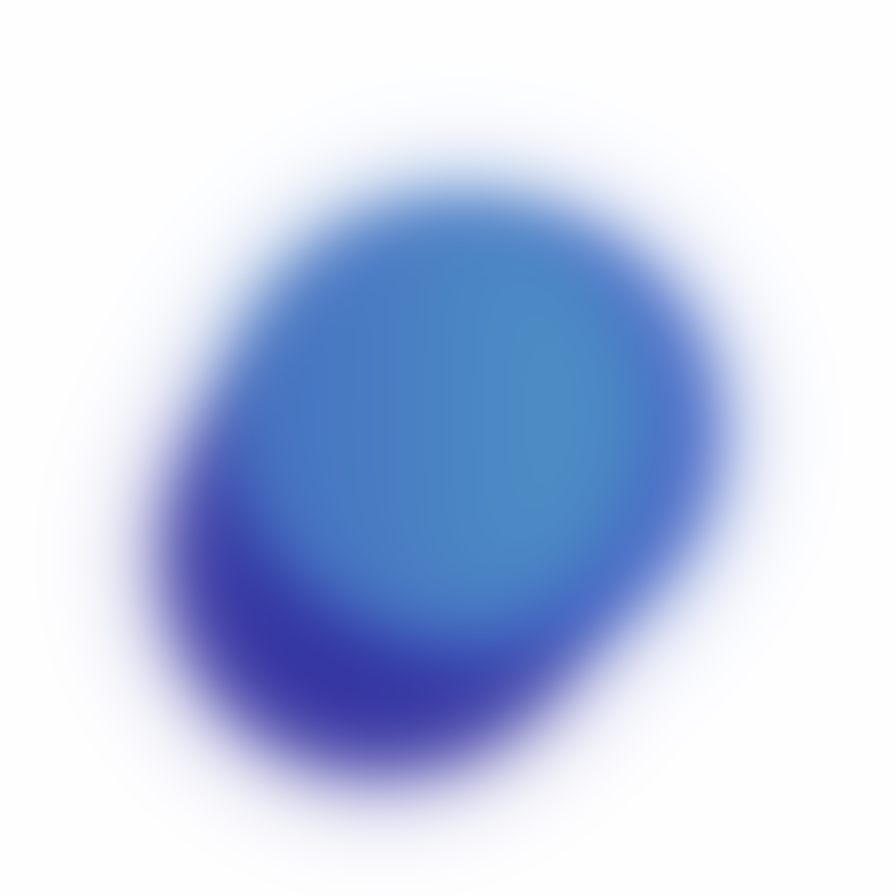
Reproduce this background procedurally as a WebGL 2 fragment shader.

```glsl
#version 300 es
precision highp float;
// Three soft, overlapping blurred discs in indigo, blue and teal on white.

uniform vec2 u_resolution;
out vec4 fragColor;

// Colours
const vec3 PAPER = vec3(0.998, 0.998, 1.0);
const vec3 INDIGO = vec3(0.19, 0.18, 0.62);
const vec3 BLUE = vec3(0.25, 0.37, 0.77);
const vec3 TEAL_LEFT = vec3(0.28, 0.47, 0.76);
const vec3 TEAL_RIGHT = vec3(0.30, 0.55, 0.77);

// Discs: centre x, centre y, radius, in canvas units
const vec3 INDIGO_DISC = vec3(0.425, 0.378, 0.245);
const vec3 BLUE_DISC = vec3(0.563, 0.517, 0.243);
const vec3 TEAL_DISC = vec3(0.490, 0.538, 0.236);

// Blur spread and horizontal span of the teal gradient
const float BLUR = 0.042;
const vec2 TEAL_SPAN = vec2(0.32, 0.64);

// Coverage of a blurred disc, close to a Gaussian edge
float softDisc(vec2 p, vec3 disc) {
    float inside = disc.z - length(p - disc.xy);
    return 0.5 + 0.5 * tanh(0.8 * inside / BLUR);
}

void main() {
    float side = min(u_resolution.x, u_resolution.y);
    vec2 p = (gl_FragCoord.xy - 0.5 * u_resolution) / side + 0.5;

    // Layers from back to front
    vec3 teal = mix(TEAL_LEFT, TEAL_RIGHT, smoothstep(TEAL_SPAN.x, TEAL_SPAN.y, p.x));
    vec3 color = mix(PAPER, INDIGO, softDisc(p, INDIGO_DISC));
    color = mix(color, BLUE, softDisc(p, BLUE_DISC));
    color = mix(color, teal, softDisc(p, TEAL_DISC));

    fragColor = vec4(color, 1.0);
}
```
